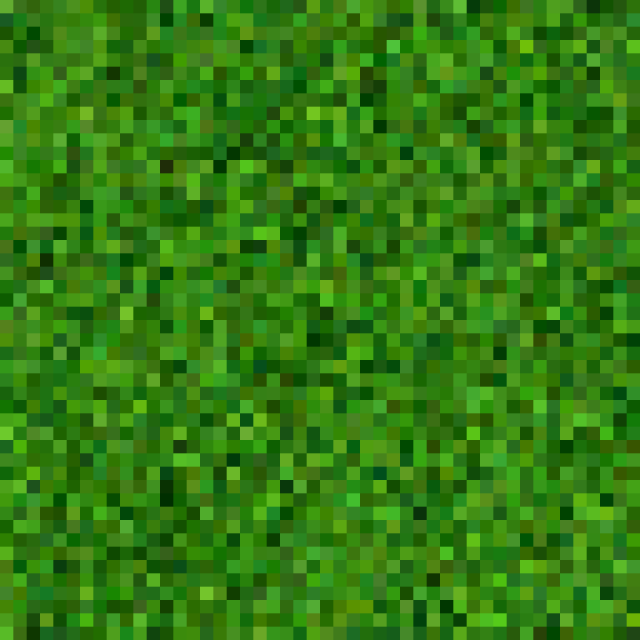
Write a Shadertoy shader that draws this texture.

```glsl
// Pixelated grass: a square grid of flat green blocks.
// Each block draws a bell-shaped random brightness plus a slight hue drift,
// and block borders are box-filtered so they stay crisp at any size.

const float BLOCKS = 48.0;                        // blocks per canvas height
const vec3 MID_GREEN = vec3(0.194, 0.487, 0.066);
const vec3 TONE_SPREAD = vec3(0.073, 0.110, 0.028); // dark-to-light direction
const vec3 HUE_SPREAD = vec3(0.048, 0.012, 0.042);  // independent per channel

// Integer hash giving three uniform values in 0..1
vec3 hash3(uvec3 v) {
    v = v * 1664525u + 1013904223u;
    v.x += v.y * v.z;
    v.y += v.z * v.x;
    v.z += v.x * v.y;
    v ^= v >> 16u;
    v.x += v.y * v.z;
    v.y += v.z * v.x;
    v.z += v.x * v.y;
    return vec3(v >> 8u) / 16777216.0;
}

// Three roughly normal values with zero mean and unit deviation
vec3 bell3(vec2 cell, uint seed) {
    uvec2 id = uvec2(ivec2(cell) + 64);
    vec3 sum = vec3(0.0);
    for (uint i = 0u; i < 3u; i++) {
        sum += hash3(uvec3(id, seed + i));
    }
    return (sum - 1.5) * 2.0;
}

// Flat colour of one block
vec3 blockColor(vec2 cell) {
    float tone = bell3(cell, 11u).x;
    vec3 hue = bell3(cell, 37u);
    vec3 color = MID_GREEN + TONE_SPREAD * tone + HUE_SPREAD * hue;
    return clamp(color, 0.0, 1.0);
}

// Blocks around the nearest grid corner, blended over one pixel footprint
vec3 blockGrid(vec2 p, float pixelWidth) {
    vec2 corner = floor(p + 0.5);
    vec2 blend = clamp((p - corner) / pixelWidth + 0.5, 0.0, 1.0);
    vec3 below = mix(blockColor(corner - 1.0),
                     blockColor(corner - vec2(0.0, 1.0)), blend.x);
    vec3 above = mix(blockColor(corner - vec2(1.0, 0.0)),
                     blockColor(corner), blend.x);
    return mix(below, above, blend.y);
}

void mainImage(out vec4 fragColor, in vec2 fragCoord) {
    float pixelWidth = BLOCKS / iResolution.y;
    fragColor = vec4(blockGrid(fragCoord * pixelWidth, pixelWidth), 1.0);
}
```
